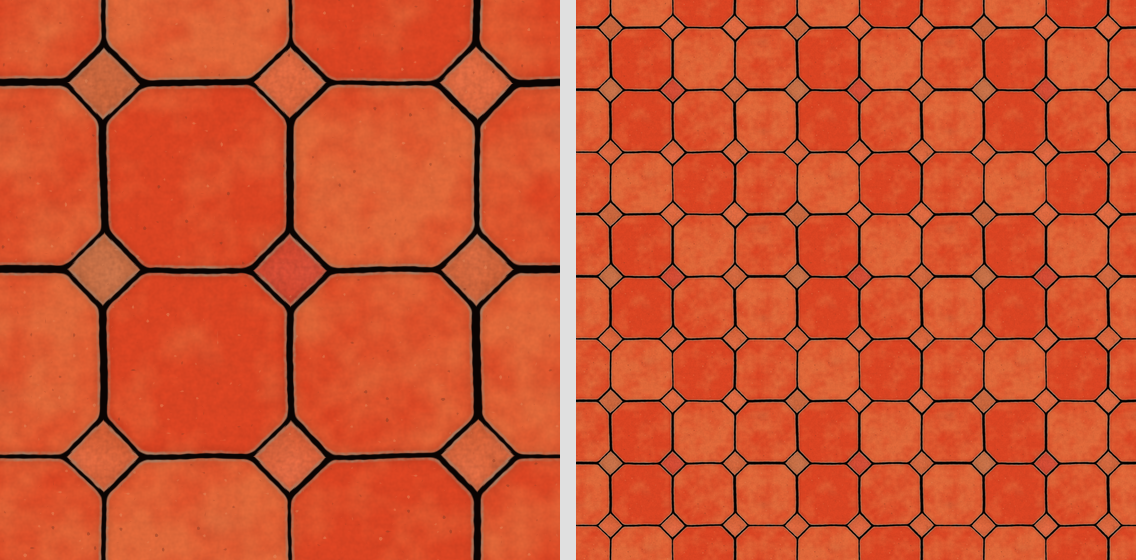
Left: one tile. Right: repeated 3 by 3.
Reproduce this pattern procedurally as a three.js fragment shader.

```glsl
varying vec2 vUv;

float hash(vec2 p) {
  return fract(sin(dot(p, vec2(127.1, 311.7))) * 4375.85);
}

// Wraps whole numbers into 0 .. n-1
vec2 wrap(vec2 cell, float n) {
  return cell - n * floor((cell + 0.5) / n);
}

float cornerSlope(vec2 cell, vec2 offset, float period) {
  float angle = 6.2832 * hash(wrap(cell, period) + 0.37);
  return dot(vec2(cos(angle), sin(angle)), offset);
}

// Gradient noise that repeats after a whole number of cells
float noise(vec2 p, float period) {
  vec2 i = floor(p), f = p - i;
  vec2 u = f * f * f * (f * (f * 6.0 - 15.0) + 10.0);
  vec2 e = vec2(1.0, 0.0);
  float low = mix(cornerSlope(i, f, period), cornerSlope(i + e.xy, f - e.xy, period), u.x);
  float high = mix(cornerSlope(i + e.yx, f - e.yx, period), cornerSlope(i + e.xx, f - e.xx, period), u.x);
  return mix(low, high, u.y);
}

float smoothMin(float a, float b, float k) {
  float h = max(k - abs(a - b), 0.0) / k;
  return min(a, b) - h * h * k * 0.25;
}

// Half width of one straight joint, different for each segment
float jointWidth(vec2 segment, float seed) {
  return mix(0.006, 0.021, hash(wrap(segment, 3.0) + seed));
}

void main() {
  // Three by three grid, slightly hand laid
  vec2 p = vUv * 3.0 - 0.555;
  p += 0.014 * vec2(noise(vUv * 6.0, 6.0), noise(vUv * 6.0 + 2.5, 6.0));
  vec2 node = floor(p + 0.5);
  vec2 cell = floor(p);
  vec2 q = p - node;

  // Joints: straight runs outside the diamonds, then diamond outlines
  float diamond = (abs(q.x) + abs(q.y) - 0.213) * 0.7071;
  float upright = abs(q.x) - jointWidth(vec2(node.x, cell.y), 4.3);
  float level = abs(q.y) - jointWidth(vec2(cell.x, node.y), 9.6);
  float straight = max(min(upright, level), -diamond);
  vec2 side = step(0.0, q);
  float outline = abs(diamond) - mix(0.006, 0.012, hash(wrap(node, 3.0) + side * 0.31));
  float joint = smoothMin(straight, outline, 0.025);
  joint += 0.004 * noise(vUv * 64.0, 64.0);

  // Clay mottling, shifted so that neighbouring tiles differ
  float isDiamond = step(diamond, 0.0);
  vec2 id = wrap(mix(cell, node, isDiamond), 3.0);
  vec2 m = vUv + vec2(hash(id + 1.7), hash(id + 5.2)) + isDiamond * 0.4;
  float cloud = noise(m * 9.0, 9.0) + 0.6 * noise(m * 21.0, 21.0);
  float blotch = noise(m * 40.0, 40.0);
  float grain = noise(m * 110.0, 110.0) + 0.7 * noise(m * 190.0, 190.0);

  // Firing shade in three steps, from red to orange
  float order = id.x * (1.0 + id.y * (2.0 - id.y)) + id.y * (id.y - 1.0);
  float shade = wrap(vec2(order), 3.0).x * 0.38;
  float warmth = clamp(shade + 0.75 * cloud + 0.2 * blotch + 0.06, 0.0, 1.0);
  vec3 clay = mix(vec3(0.85, 0.265, 0.135), vec3(0.875, 0.405, 0.225), warmth);

  // Diamonds run from crimson through orange to dusty brown
  float tint = hash(id + 7.1);
  vec3 small = mix(vec3(0.80, 0.27, 0.18), vec3(0.86, 0.40, 0.24), smoothstep(0.0, 0.4, tint));
  small = mix(small, vec3(0.75, 0.41, 0.25), smoothstep(0.7, 1.0, tint));
  clay = mix(clay, small + 0.05 * cloud, isDiamond);

  // Smoky patches, fine grain, pits and pale specks
  clay = mix(clay, vec3(0.70, 0.38, 0.24), 0.45 * smoothstep(0.25, 0.7, noise(m * 7.0 + 3.5, 7.0)));
  clay *= 1.0 + 0.035 * blotch + grain * mix(0.04, 0.08, isDiamond);
  float speck = noise(m * 80.0 + 0.5, 80.0);
  clay = mix(clay, vec3(0.52, 0.22, 0.13), 0.45 * smoothstep(0.46, 0.62, speck));
  clay = mix(clay, vec3(0.90, 0.54, 0.36), 0.5 * smoothstep(0.46, 0.62, -speck));

  // Shaded border and worn dusty rim
  clay *= 1.0 - 0.07 * (1.0 - smoothstep(0.01, 0.06, joint));
  float wear = clamp(0.62 + 0.6 * noise(vUv * 24.0, 24.0) + 0.3 * grain, 0.15, 1.0);
  float rim = 1.0 - smoothstep(0.008, 0.024, joint);
  vec3 color = mix(clay, vec3(0.66, 0.49, 0.39), rim * wear);

  // Black grout with a soft edge
  float tile = smoothstep(-0.003, 0.008, joint);
  gl_FragColor = vec4(mix(vec3(0.04, 0.015, 0.01), color, tile), 1.0);
}
```
